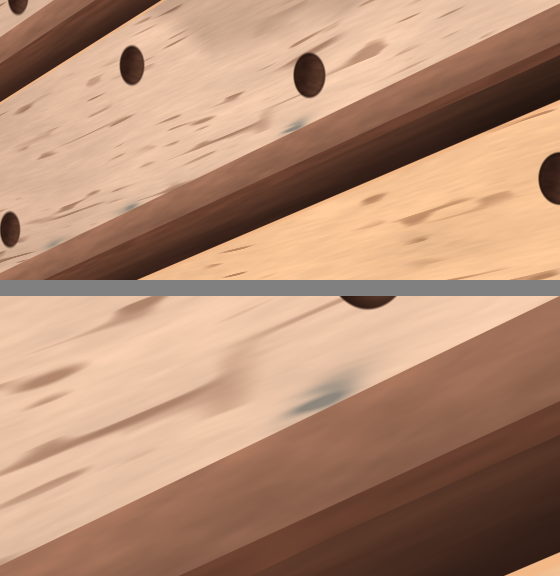
Top: the whole. Bottom: its middle third, enlarged.
A WebGL 1 fragment shader for this texture:

```glsl
precision highp float;
// Slanted wooden boards with staggered drilled holes and dark gaps between.
// A shared vanishing point gives board coordinates (along, across); fract
// repeats the profile, and noise adds grain, pores, shade and stains.
uniform vec2 u_resolution;

#define SLOPE 0.476        // slope of the line through the origin
#define FAN 0.245          // how fast the boards spread to the right
#define PERIOD 0.843       // board spacing
#define BOARD_START -0.205 // lower border of the middle board's gap
#define GAP_END 0.125      // profile borders as fractions of a period
#define STRIP_END 0.160
#define SIDE_END 0.272
#define HOLE_STEP 0.417
#define HOLE_SIZE vec2(0.035, 0.063)
#define WARM_WOOD vec3(0.965, 0.765, 0.585)
#define PALE_WOOD vec3(0.935, 0.780, 0.665)
#define SIDE_WOOD vec3(0.630, 0.440, 0.345)

float hash(vec2 p) {
  p = fract(p * vec2(0.1031, 0.1137));
  p += dot(p, p.yx + 33.33);
  return fract((p.x + p.y) * p.x * 7.31);
}

float noise(vec2 p) {
  vec2 i = floor(p), f = fract(p);
  f = f * f * (3.0 - 2.0 * f);
  return mix(mix(hash(i), hash(i + vec2(1, 0)), f.x),
             mix(hash(i + vec2(0, 1)), hash(i + vec2(1, 1)), f.x), f.y);
}

float fbm(vec2 p) {
  float sum = 0.0, amp = 0.5;
  for (int i = 0; i < 4; i++) {
    sum += amp * noise(p);
    p = p * 2.03 + 17.0;
    amp *= 0.5;
  }
  return sum;
}

// Board coordinates back to the canvas
vec2 toCanvas(vec2 b) {
  float x = b.x / (1.0 - FAN * b.x);
  return vec2(x, b.y * (1.0 + FAN * x) + SLOPE * x);
}

// Top face: base tone, flowing grain, short pores, soft shade
vec3 faceColor(vec2 p, vec2 b, float board) {
  float warm = step(board, -0.5);
  vec3 col = mix(PALE_WOOD, WARM_WOOD, warm);
  vec2 g = vec2(b.x, b.y + 0.13 * b.x + 0.035 * noise(b * 4.0)) + board * 3.7 + 9.0;
  col *= 0.92 + 0.16 * fbm(g * vec2(5.0, 14.0));
  col *= 0.955 + 0.09 * fbm(g * vec2(24.0, 150.0));
  float pores = smoothstep(0.70, 0.92, noise(g * vec2(13.0, 92.0)));
  pores *= smoothstep(0.35, 0.7, noise(g * vec2(7.0, 19.0) + 40.0));
  col = mix(col, col * vec3(0.66, 0.57, 0.52), pores * 0.75);
  // Cast shade on the middle board: a soft wedge and a dimmer left end
  float d = p.x - 0.76;
  float wedge = p.y - 0.78 - max(-0.7 * d, 0.35 * d) + 0.05 * (noise(p * 9.0) - 0.5);
  float shade = 0.15 * smoothstep(-0.03, 0.09, wedge) + 0.09 * smoothstep(0.8, 0.0, p.x);
  return col * (1.0 - shade * (1.0 - warm) * vec3(0.95, 1.05, 1.05));
}

// Bluish smears along the lower border of the middle face
float stains(vec2 p, vec2 b) {
  float sum = 0.0;
  for (int i = 0; i < 3; i++) {
    float k = float(i);
    vec2 c = toCanvas(vec2(0.186 + 0.125 * k + 0.1 * k * k, 0.036));
    vec2 d = p - c;
    d.y -= 0.5 * d.x;
    sum += exp(-dot(d * vec2(24.0, 58.0), d * vec2(24.0, 58.0))) * (0.5 + 0.25 * k);
  }
  return sum * (0.3 + 0.9 * noise(vec2(b.x * 28.0, b.y * 130.0 + b.x * 25.0)));
}

void main() {
  vec2 p = gl_FragCoord.xy / u_resolution.y;
  float spread = 1.0 + FAN * p.x;
  vec2 b = vec2(p.x, p.y - SLOPE * p.x) / spread;
  float row = (b.y - BOARD_START) / PERIOD;
  float board = floor(row), f = fract(row);
  float aa = 0.8 / (u_resolution.y * spread * PERIOD);

  // Gap, darkest by the next board and to the right
  float depth = smoothstep(GAP_END, 0.0, f);
  vec3 gap = mix(vec3(0.36, 0.225, 0.165), vec3(0.20, 0.12, 0.09), depth);
  gap *= mix(1.08, 0.72, smoothstep(0.8, 2.0, p.x));
  gap *= 0.85 + 0.3 * fbm(b * vec2(9.0, 70.0) + 20.0);
  vec3 strip = vec3(0.41, 0.25, 0.185) * (0.9 + 0.2 * noise(b * vec2(20.0, 120.0) + 50.0));

  // Side of the board, mottled and darker to its lower border
  vec3 side = SIDE_WOOD * (0.84 + 0.22 * fbm(b * vec2(18.0, 50.0) + 30.0));
  side *= mix(0.90, 1.08, smoothstep(STRIP_END, SIDE_END, f));

  // Top face with stains and a bright upper border
  vec3 face = faceColor(p, b, board);
  if (abs(board) < 0.5) face = mix(face, vec3(0.43, 0.44, 0.42), min(stains(p, b), 0.75));
  float rim = smoothstep(0.982, 0.989, f);
  face = mix(face, vec3(0.95, 0.71, 0.51), rim * 0.75);

  vec3 col = mix(gap, strip, smoothstep(-aa, aa, f - GAP_END + 0.01 * (noise(b * 8.0) - 0.5)));
  col = mix(col, side, smoothstep(-aa, aa, f - STRIP_END));
  col = mix(col, face, smoothstep(-aa, aa, f - SIDE_END));

  // Nearest hole: rows alternate, with a small offset for each board
  float start = 0.035 + 0.057 * abs(board) - 0.029 * board;
  float k = floor((b.x - start) / HOLE_STEP + 0.5);
  float odd = mod(k, 2.0);
  float holeRow = board + mix(0.435, 0.82, odd) - 0.046 * abs(board);
  vec2 center = toCanvas(vec2(start + k * HOLE_STEP - 0.03 * odd, BOARD_START + PERIOD * holeRow));
  vec2 radius = HOLE_SIZE * vec2(spread * spread, spread);
  vec2 q = (p - center) / radius;
  float d = length(q), soft = 1.2 / (u_resolution.y * radius.x);
  vec3 bore = mix(vec3(0.20, 0.115, 0.085), vec3(0.36, 0.23, 0.17), smoothstep(-0.5, 0.9, q.x - 0.3 * q.y));
  bore *= 0.9 + 0.2 * noise(q * vec2(3.0, 9.0) + 20.0);
  bore *= 1.0 - 0.25 * smoothstep(0.8, 1.0, d);
  col = mix(col, bore, 1.0 - smoothstep(1.0 - soft, 1.0 + soft, d));

  // Blend into the gap of the board above
  col = mix(col, vec3(0.22, 0.13, 0.10), smoothstep(1.0 - 2.0 * aa, 1.0, f));
  gl_FragColor = vec4(col, 1.0);
}
```
